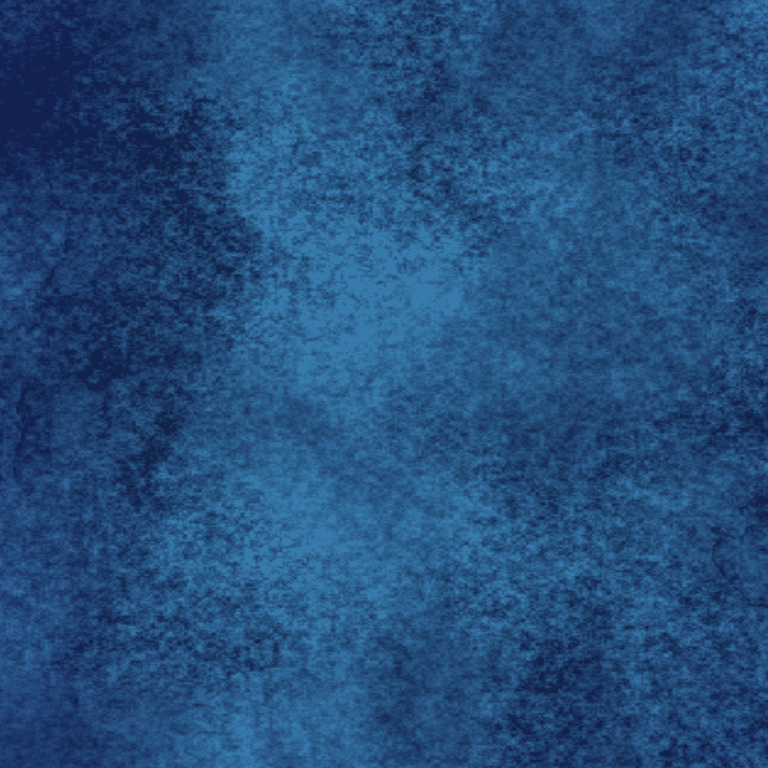
Reproduce this texture procedurally as a Shadertoy shader.

```glsl
// Weathered blue paper: warped noise clouds, water stains with thin ragged
// rims, a speckled fibre grain and darkened borders are summed into one tone,
// which is then mapped onto a ramp from navy to steel blue.

float hash(vec2 cell) {
    vec3 q = fract(cell.xyx * vec3(0.1031, 0.1030, 0.0973));
    q += dot(q, q.yzx + 33.33);
    return fract((q.x + q.y) * q.z);
}

float valueNoise(vec2 p) {
    vec2 cell = floor(p), f = fract(p);
    f = f * f * (3.0 - 2.0 * f);
    return mix(mix(hash(cell), hash(cell + vec2(1, 0)), f.x),
               mix(hash(cell + vec2(0, 1)), hash(cell + vec2(1, 1)), f.x), f.y);
}

// Layered noise, rotated at each octave to hide the lattice
float fbm(vec2 p, int octaves, float gain) {
    float sum = 0.0, total = 0.0, amplitude = 1.0;
    for (int i = 0; i < octaves; i++) {
        sum += amplitude * valueNoise(p);
        total += amplitude;
        amplitude *= gain;
        p = mat2(1.6, 1.2, -1.2, 1.6) * p + 17.3;
    }
    return sum / total;
}

// Stain tone: a thin dark rim along a contour, with a wash fading inward
float stain(vec2 p, float seed) {
    vec2 q = p * 2.3 + seed;
    float level = fbm(q, 8, 0.53) - 0.53;
    float patchMask = smoothstep(0.5, 0.68, fbm(p * 3.1 + seed * 1.7, 3, 0.5));
    float rim = 1.0 - smoothstep(0.001, 0.008, abs(level));
    float wash = smoothstep(-0.004, 0.006, level) * exp(-max(level, 0.0) * 16.0);
    return patchMask * (0.24 * rim + 0.2 * wash);
}

// Fine speckle, slightly stretched along the horizontal fibres
float grain(vec2 p) {
    vec2 q = p * vec2(0.85, 1.15);
    float speckle = 0.34 * valueNoise(q * 95.0 + 5.0)
                  + 0.36 * valueNoise(q * 190.0 + 31.0)
                  + 0.30 * valueNoise(q * 370.0 + 71.0);
    float fibres = valueNoise(p * vec2(45.0, 320.0)) + valueNoise(p * vec2(320.0, 60.0) + 9.0);
    return speckle - 0.5 + 0.07 * (fibres - 1.0);
}

void mainImage(out vec4 fragColor, in vec2 fragCoord) {
    vec2 uv = fragCoord / iResolution.xy;
    vec2 p = fragCoord / iResolution.y;

    // Broad clouds, bent by a second noise field
    vec2 warp = vec2(fbm(p * 3.0 + 41.0, 4, 0.5), fbm(p * 3.0 + 83.0, 4, 0.5)) - 0.5;
    float clouds = fbm(p * 3.0 + 1.1 * warp + 12.6, 7, 0.55) - 0.5;
    float blotches = fbm(p * 11.0 + 2.0 * warp + 57.0, 5, 0.6) - 0.5;

    // Borders darken softly, most of all on the left
    vec2 fromCentre = uv - vec2(0.54, 0.52);
    float border = smoothstep(0.3, 0.78, length(fromCentre));
    float leftShade = 1.0 - smoothstep(0.0, 0.24, uv.x + 0.25 * warp.x);
    float shade = 0.26 * border + 0.17 * leftShade;

    // Worn middle carries coarser, stronger speckle
    float wear = mix(1.0, 1.65, smoothstep(0.4, 0.6, fbm(p * 4.0 + 29.0, 4, 0.5)));
    wear *= 1.0 - 0.35 * leftShade;

    float tone = 0.56 + 1.75 * clouds + 0.5 * blotches + wear * grain(p) - shade;
    tone -= stain(p, 3.7) + stain(p, 21.4);
    tone = clamp(tone, -0.12, 1.12);

    // Navy to steel blue, a little more violet in the shade
    vec3 navy = vec3(0.08, 0.17, 0.33), steel = vec3(0.20, 0.45, 0.64);
    vec3 colour = mix(navy, steel, tone) + shade * vec3(0.01, -0.02, 0.05);
    fragColor = vec4(colour, 1.0);
}
```
